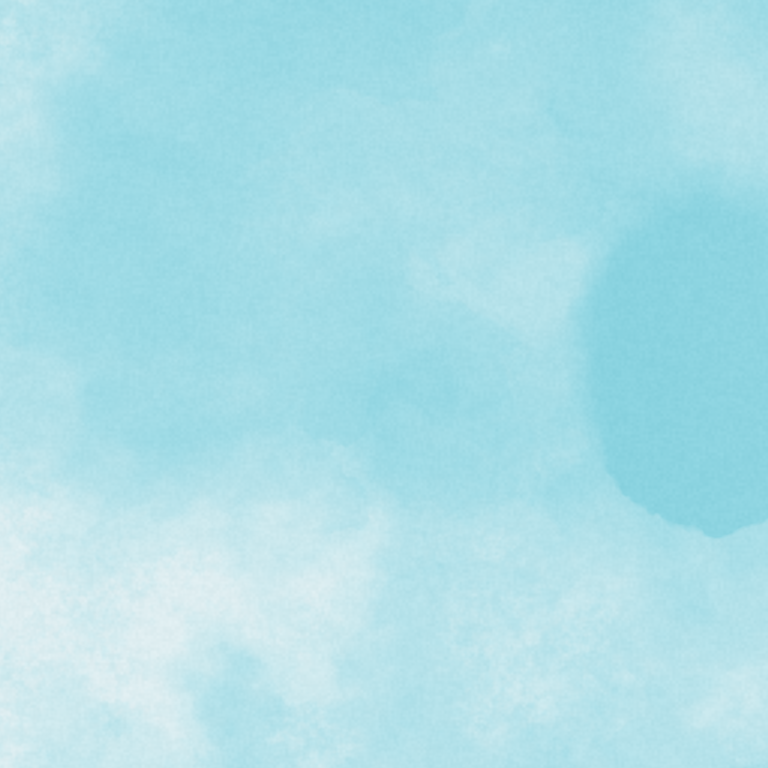
Write a Shadertoy shader that draws this texture.

```glsl
// Soft watercolour sky: pale clouds and one deep aqua wash on finely woven paper.

const vec3 DEEP_AQUA  = vec3(0.535, 0.825, 0.876);
const vec3 AQUA       = vec3(0.620, 0.858, 0.900);
const vec3 LIGHT_AQUA = vec3(0.710, 0.886, 0.917);
const vec3 MIST       = vec3(0.800, 0.914, 0.933);
const vec3 CLOUD      = vec3(0.872, 0.932, 0.944);

const float BASE_PALENESS = 0.29;
const float DARK_FLOOR = 0.13;      // palest aqua allowed outside the pool
const float MOTTLE = 0.40;          // strength of the broad colour drift
const float BRUSH = 0.26;           // strength of the dry brush texture
const float SPECKLE = 0.22;         // strength of the broken paper speckle
const float WASH_DEPTH = 0.09;      // strength of each overlapping wash
const int   WASH_COUNT = 4;
const vec2  POOL_CENTER = vec2(0.92, 0.54);
const vec2  POOL_RADIUS = vec2(0.185, 0.235);
const float WEAVE_THREADS = 210.0;
const float WEAVE_STRENGTH = 0.011;
const float GRAIN_STRENGTH = 0.020;

float hash(vec2 p) {
    vec3 q = fract(vec3(p.xyx) * 0.1031);
    q += dot(q, q.yzx + 33.33);
    return fract((q.x + q.y) * q.z);
}

float noise(vec2 p) {
    vec2 cell = floor(p), f = fract(p);
    f = f * f * f * (f * (f * 6.0 - 15.0) + 10.0);
    return mix(mix(hash(cell), hash(cell + vec2(1, 0)), f.x),
               mix(hash(cell + vec2(0, 1)), hash(cell + vec2(1, 1)), f.x), f.y);
}

float fbm(vec2 p, int octaves) {
    float sum = 0.0, amplitude = 0.5, total = 0.0;
    for (int i = 0; i < octaves; i++) {
        sum += amplitude * noise(p);
        total += amplitude;
        p = mat2(0.8, 0.6, -0.6, 0.8) * p * 2.03 + 17.3;
        amplitude *= 0.5;
    }
    return sum / total;
}

// Soft elliptical patch, 1 at its center
float patchAt(vec2 p, vec2 center, vec2 radius) {
    vec2 d = (p - center) / radius;
    return exp(-dot(d, d));
}

// Broad layout of light and dark areas
float skyPaleness(vec2 p) {
    float pale = BASE_PALENESS;
    pale += 0.22 * smoothstep(0.46, 0.14, p.y);
    pale += 0.20 * smoothstep(0.20, 0.0, p.x);
    pale += 0.42 * patchAt(p, vec2(0.27, 0.21), vec2(0.23, 0.19));
    pale += 0.24 * patchAt(p, vec2(0.08, 0.96), vec2(0.17, 0.12));
    pale += 0.26 * patchAt(p, vec2(0.95, 0.90), vec2(0.11, 0.16));
    pale += 0.20 * patchAt(p, vec2(0.90, 0.20), vec2(0.20, 0.13));
    pale -= 0.22 * patchAt(p, vec2(0.57, 0.32), vec2(0.09, 0.18));
    pale -= 0.28 * patchAt(p, vec2(0.33, 0.08), vec2(0.06, 0.08));
    return pale;
}

// Translucent washes, crisp on some stretches of the rim and soft on others
float washLayers(vec2 p) {
    float sum = 0.0;
    for (int i = 0; i < WASH_COUNT; i++) {
        vec2 q = p * 3.2 + float(i) * vec2(7.1, 3.7);
        float softness = mix(0.04, 0.25, smoothstep(0.3, 0.65, noise(q + 40.0)));
        sum += smoothstep(0.5, 0.5 + softness, fbm(q, 6)) - 0.45;
    }
    return sum * WASH_DEPTH;
}

// Deep pool of pigment: crisp below, feathered on its left
float pigmentPool(vec2 p) {
    vec2 d = (p - POOL_CENTER) / POOL_RADIUS;
    float ragged = 0.22 * (fbm(p * 7.0, 3) - 0.5) + 0.09 * (fbm(p * 45.0, 3) - 0.5);
    float softness = mix(0.025, 0.26, smoothstep(-0.75, -0.15, d.y));
    return smoothstep(1.0 + softness * 0.4, 1.0 - softness, length(d) + ragged);
}

vec3 skyColor(float t) {
    vec3 color = mix(DEEP_AQUA, AQUA, smoothstep(0.0, 0.28, t));
    color = mix(color, LIGHT_AQUA, smoothstep(0.22, 0.52, t));
    color = mix(color, MIST, smoothstep(0.48, 0.76, t));
    return mix(color, CLOUD, smoothstep(0.72, 1.0, t));
}

// Short crossed threads with uneven brightness
float weave(vec2 p) {
    vec2 thread = p * WEAVE_THREADS;
    float across = noise(thread * vec2(0.4, 1.2));
    float along = noise(thread * vec2(1.2, 0.4) + 60.0);
    return across + along - 1.0;
}

void mainImage(out vec4 fragColor, in vec2 fragCoord) {
    vec2 uv = fragCoord / iResolution.xy;
    vec2 drift = vec2(fbm(uv * 4.0 + 3.0, 6), fbm(uv * 4.0 + 29.0, 6)) - 0.5;
    vec2 p = uv + 0.22 * drift;

    float pale = skyPaleness(p) + washLayers(p);
    float cloudy = smoothstep(0.25, 0.65, pale);
    pale += MOTTLE * mix(0.8, 1.3, cloudy) * (fbm(p * 4.5 + 11.0, 5) - 0.5);
    pale = DARK_FLOOR + 0.08 * log(1.0 + exp((pale - DARK_FLOOR) / 0.08));

    // Bristle marks and speckle break up the pale paint
    float bristle = fbm(uv * vec2(22.0, 30.0) + 5.0, 5) - 0.5;
    float speckle = fbm(uv * 110.0 + 9.0, 2) - 0.5;
    float dryness = smoothstep(0.35, 0.65, fbm(uv * 8.0 + 50.0, 3));
    pale += mix(0.25, 1.0, cloudy) * (BRUSH * bristle + SPECKLE * dryness * speckle);

    float poolTone = 0.06 + 0.10 * (fbm(uv * 5.0 + 70.0, 3) - 0.5);
    pale = mix(pale, poolTone, 0.95 * pigmentPool(uv));

    vec3 color = skyColor(clamp(pale, 0.0, 1.0));
    float grain = noise(uv * 256.0 + 0.37) - 0.5;
    color += (WEAVE_STRENGTH * weave(uv) + GRAIN_STRENGTH * grain) * vec3(1.2, 0.8, 0.75);
    fragColor = vec4(clamp(color, 0.0, 1.0), 1.0);
}
```
